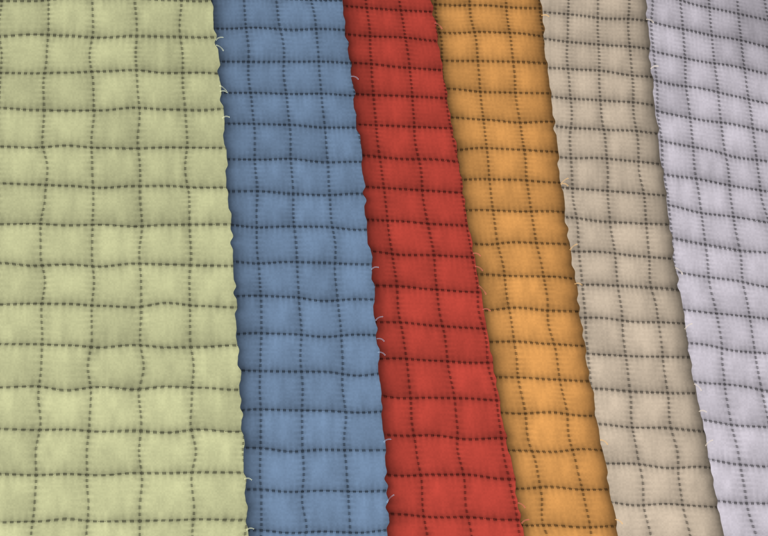
Write a WebGL 1 fragment shader that draws this texture.

```glsl
precision highp float;
// Six overlapping strips of square-quilted cloth, fanned out side by side.
// Each strip has a curved frayed edge and a grid that widens downwards; padded
// cells, dashed stitches, puckers and weave are shaded from seam distances.

uniform vec2 u_resolution;

const float ASPECT = 1.43;         // width of the layout over its height
const float STITCHES = 7.0;        // stitches along one cell side
const float STITCH_WIDTH = 0.0022; // half width, in canvas heights
const float FRAY = 0.005;
const float SHADOW_WIDTH = 0.011;

// Dyes
const vec3 GREEN  = vec3(0.74, 0.745, 0.57);
const vec3 BLUE   = vec3(0.43, 0.52, 0.63);
const vec3 RED    = vec3(0.71, 0.265, 0.22);
const vec3 ORANGE = vec3(0.83, 0.59, 0.33);
const vec3 BEIGE  = vec3(0.765, 0.70, 0.62);
const vec3 LILAC  = vec3(0.765, 0.74, 0.775);

// Right edge: position at the top, slope, bend
const vec3 GREEN_EDGE  = vec3(0.277, 0.063, -0.018);
const vec3 BLUE_EDGE   = vec3(0.445, 0.095, -0.034);
const vec3 RED_EDGE    = vec3(0.562, 0.111, 0.010);
const vec3 ORANGE_EDGE = vec3(0.704, 0.066, 0.036);
const vec3 BEIGE_EDGE  = vec3(0.840, 0.057, 0.046);
const vec3 LILAC_EDGE  = vec3(1.040, 0.057, 0.046);

// Columns: pitch at top and bottom, inset from the edge at top and bottom
const vec4 GREEN_COLS  = vec4(0.058, 0.070, 0.043, 0.070);
const vec4 BLUE_COLS   = vec4(0.043, 0.058, 0.040, 0.052);
const vec4 RED_COLS    = vec4(0.045, 0.060, 0.042, 0.068);
const vec4 ORANGE_COLS = vec4(0.045, 0.055, 0.046, 0.038);
const vec4 BEIGE_COLS  = vec4(0.040, 0.052, 0.022, 0.044);
const vec4 LILAC_COLS  = vec4(0.037, 0.050, 0.044, 0.010);

// Rows: rate at the top, slowing, phase, tilt
const vec4 GREEN_ROWS  = vec4(15.0, 1.65, 0.0, 0.0);
const vec4 BLUE_ROWS   = vec4(17.3, 2.2, 0.0, 0.04);
const vec4 RED_ROWS    = vec4(19.0, 3.2, -0.4, 0.10);
const vec4 ORANGE_ROWS = vec4(19.5, 3.0, -0.3, 0.06);
const vec4 BEIGE_ROWS  = vec4(20.0, 3.5, 0.2, 0.14);
const vec4 LILAC_ROWS  = vec4(20.0, 3.5, 0.0, 0.32);

float hash(vec2 p) {
  vec3 q = fract(p.xyx * 0.1031);
  q += dot(q, q.yzx + 33.33);
  return fract((q.x + q.y) * q.z);
}

float noise(vec2 p) {
  vec2 i = floor(p), f = fract(p);
  f = f * f * (3.0 - 2.0 * f);
  return mix(mix(hash(i), hash(i + vec2(1.0, 0.0)), f.x),
             mix(hash(i + vec2(0.0, 1.0)), hash(i + 1.0), f.x), f.y);
}

float edgeAt(vec3 edge, float t) { return edge.x + t * (edge.y + t * edge.z); }

// Brightness of the quilting; d is the distance left of the strip edge
float quilt(vec2 p, float d, vec4 cols, vec4 rows, float px) {
  vec2 layout = mix(cols.xz, cols.yw, p.y);
  float t = p.y + rows.w * d * (1.0 - 0.6 * p.y);
  vec2 grid = vec2((d - layout.y) / layout.x, t * (rows.x - rows.y * t) + rows.z);
  grid += 0.13 * (vec2(noise(p * 19.0 + rows.x), noise(p * 23.0 + 40.0 + rows.x)) - 0.5);
  vec2 f = fract(grid);
  vec2 size = vec2(layout.x * ASPECT, 1.0 / (rows.x - 2.0 * rows.y * p.y));
  vec2 seam = (0.5 - abs(f - 0.5)) * size;

  // Padding lit from the upper left
  float light = 1.03 + 0.11 * (0.5 - f.y) + 0.05 * (f.x - 0.5);
  light += 0.07 * (hash(floor(grid) + rows.x) - 0.5);
  vec2 groove = exp(-seam / 0.0065);
  light *= (1.0 - 0.15 * groove.x) * (1.0 - 0.23 * groove.y);

  // Stitch dashes, with puckers fanning out from them
  vec2 beat = 0.5 + 0.5 * cos(6.28318 * STITCHES * f.yx);
  vec2 pucker = exp(-seam / 0.009) * (beat - 0.5);
  vec2 thread = 1.0 - smoothstep(STITCH_WIDTH - px, STITCH_WIDTH + px, seam);
  thread *= smoothstep(0.2, 0.7, beat);
  light *= 1.0 - 0.12 * (pucker.x + pucker.y);
  light *= 1.0 - 0.30 * max(0.8 * thread.x, thread.y);

  // Creases and weave
  light += 0.10 * (noise(p * vec2(95.0, 32.0)) - 0.5);
  return light + 0.05 * (noise(p * vec2(430.0, 300.0)) - 0.5);
}

// Loose threads sticking out of an edge
float looseThreads(vec2 p, vec3 edge, float px) {
  float cover = 0.0;
  for (int i = 0; i < 7; i++) {
    vec2 seed = vec2(float(i) + 3.0, edge.x * 100.0);
    float t = hash(seed);
    vec2 q = (p - vec2(edgeAt(edge, t), t)) * vec2(ASPECT, 1.0);
    vec2 tip = vec2(0.012, 0.03 * (hash(seed + 9.0) - 0.5));
    float h = clamp(dot(q, tip) / dot(tip, tip), 0.0, 1.0);
    q.y += 0.008 * h * (1.0 - h);
    cover = max(cover, 1.0 - smoothstep(0.0004, 0.0004 + 1.3 * px, length(q - tip * h)));
  }
  return 0.5 * cover;
}

// Paints one strip over those to its right; side +1 shades outside, -1 inside
void layStrip(inout vec3 col, vec2 p, vec3 dye, vec3 edge, vec4 cols, vec4 rows, float side) {
  float px = 1.0 / u_resolution.y;
  float d = edgeAt(edge, p.y) - p.x;
  float rim = d + FRAY * (noise(vec2(p.y * 75.0, edge.x * 90.0)) - 0.5);
  float shade = 1.0 - 0.48 * exp(-abs(rim) / SHADOW_WIDTH);
  vec3 cloth = dye * quilt(p, d, cols, rows, px) * mix(0.95, 1.02, p.y);
  if (side > 0.0) col *= shade; else cloth *= shade;
  col = mix(col, cloth, smoothstep(-px, px, rim * ASPECT));
  col = mix(col, min(dye + 0.2, 1.0), looseThreads(p, edge, px));
}

void main() {
  vec2 p = gl_FragCoord.xy / u_resolution;
  p.y = 1.0 - p.y; // measured down from the top
  vec3 col = LILAC;
  layStrip(col, p, LILAC, LILAC_EDGE, LILAC_COLS, LILAC_ROWS, 1.0);
  col *= 1.0 - 0.18 * smoothstep(0.9, 1.0, p.x) * smoothstep(0.2, 0.0, p.y); // fold
  layStrip(col, p, BEIGE, BEIGE_EDGE, BEIGE_COLS, BEIGE_ROWS, -1.0);
  layStrip(col, p, ORANGE, ORANGE_EDGE, ORANGE_COLS, ORANGE_ROWS, -1.0);
  layStrip(col, p, RED, RED_EDGE, RED_COLS, RED_ROWS, 1.0);
  layStrip(col, p, BLUE, BLUE_EDGE, BLUE_COLS, BLUE_ROWS, 1.0);
  layStrip(col, p, GREEN, GREEN_EDGE, GREEN_COLS, GREEN_ROWS, 1.0);
  gl_FragColor = vec4(col, 1.0);
}
```
